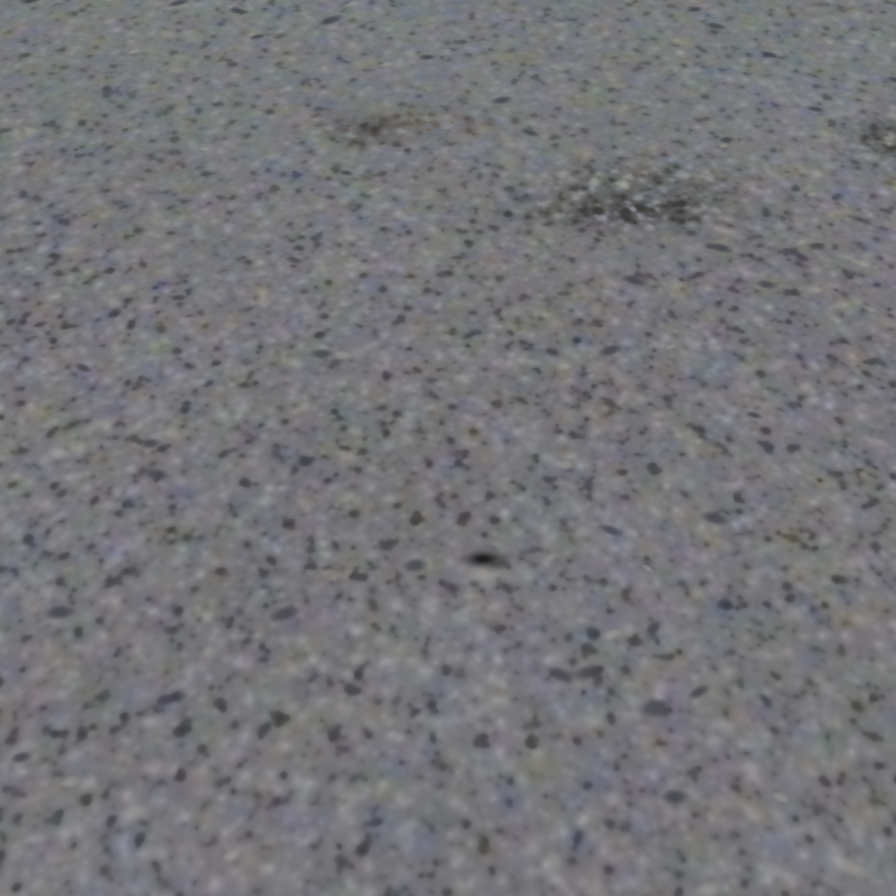
This texture is drawn by a three.js fragment shader. Its source:

```glsl
varying vec2 vUv;

vec3 hash3(vec2 p, float seed) {
  vec3 q = vec3(dot(p, vec2(127.1, 311.7)), dot(p, vec2(269.5, 183.3)), dot(p, vec2(419.2, 371.9)));
  return fract(sin(q + seed * 17.3) * 43758.545);
}

// Perspective ground plane: cells shrink and flatten towards the top
vec2 groundPlane(vec2 uv, float horizon) {
  float depth = horizon / (horizon - uv.y);
  return vec2((uv.x - 0.5) * depth, horizon * depth);
}

// Cellular noise: one soft light or dark grain per cell
float grains(vec2 p, float seed) {
  vec2 cell = floor(p);
  float sum = 0.0;
  for (int j = -1; j <= 1; j++) {
    for (int i = -1; i <= 1; i++) {
      vec2 id = cell + vec2(float(i), float(j));
      vec3 h = hash3(id, seed);
      vec2 d = p - id - h.xy;
      sum += (h.z * 2.0 - 1.0) * exp(-5.0 * dot(d, d));
    }
  }
  return sum;
}

// Sparse flat stones, present in only a share of the cells
float flecks(vec2 p, float share, float radius, float seed) {
  vec2 cell = floor(p);
  float mask = 0.0;
  for (int j = -1; j <= 1; j++) {
    for (int i = -1; i <= 1; i++) {
      vec2 id = cell + vec2(float(i), float(j));
      vec3 h = hash3(id, seed);
      vec2 d = p - id - h.xy;
      d.y += d.x * (h.x - 0.5);
      float size = radius * (0.6 + 0.6 * h.y);
      float stone = 1.0 - smoothstep(size * 0.2, size, length(d * vec2(0.6, 1.0)));
      mask = max(mask, stone * step(h.z, share));
    }
  }
  return mask;
}

float blob(vec2 uv, vec2 center, vec2 radius) {
  vec2 d = (uv - center) / radius;
  return exp(-dot(d, d));
}

// Slow unevenness of the surface
float undulation(vec2 p) {
  return (sin(p.x * 9.0 + 2.0 * sin(p.y * 5.0)) + sin(p.y * 13.0 - p.x * 6.0 + 1.7)
    + sin(p.x * 21.0 + p.y * 17.0)) / 3.0;
}

void main() {
  const vec3 NEAR_GREY = vec3(0.455, 0.452, 0.468);
  const vec3 FAR_GREY = vec3(0.463, 0.474, 0.480);
  const vec3 WARM = vec3(0.022, 0.012, -0.024);
  const vec3 MAGENTA = vec3(0.012, -0.011, 0.010);
  const vec3 STAIN = vec3(0.235, 0.230, 0.220);
  const vec3 RUST = vec3(0.390, 0.340, 0.310);
  const vec3 DARK_STONE = vec3(0.250, 0.255, 0.290);
  const vec3 PALE_STONE = vec3(0.610, 0.600, 0.580);

  vec2 ground = groundPlane(vUv, 2.3);
  float distant = smoothstep(0.55, 1.0, vUv.y);

  // Aggregate, with a heavier tail on the dark side
  float coarse = grains(ground * 50.0, 1.0);
  float fine = grains(ground * 88.0 + 7.3, 2.0);
  float grit = coarse * 0.8 + fine * mix(0.5, 0.35, distant);
  float pits = smoothstep(0.22, 0.75, -grit);
  float contrast = mix(1.0, 0.72, distant);
  vec3 color = mix(NEAR_GREY, FAR_GREY, smoothstep(0.62, 0.95, vUv.y));
  color += contrast * (0.105 * grit - 0.065 * pits) + 0.010 * undulation(vUv) + 0.006;

  // Blurred colour variation
  color += WARM * grains(ground * 27.0, 3.0) + MAGENTA * grains(ground * 22.0, 4.0);
  color += WARM * 0.2 * undulation(vUv.yx + 0.4);

  // Scattered stones
  color = mix(color, DARK_STONE, 0.75 * flecks(ground * 13.0, 0.07, 0.19, 5.0));
  color = mix(color, PALE_STONE, 0.60 * flecks(ground * 15.0, 0.05, 0.16, 6.0));

  // Damp and rusty patches, broken up by the grain
  float damp = blob(vUv, vec2(0.70, 0.765), vec2(0.105, 0.018));
  damp += 0.5 * blob(vUv, vec2(0.72, 0.80), vec2(0.09, 0.018));
  damp += 0.7 * blob(vUv, vec2(1.0, 0.845), vec2(0.045, 0.022));
  damp += 0.6 * blob(vUv, vec2(0.41, 0.855), vec2(0.045, 0.014));
  float rust = blob(vUv, vec2(0.46, 0.862), vec2(0.10, 0.016));
  color = mix(color, RUST, rust * smoothstep(-0.1, 0.5, fine - coarse) * 0.6);
  color = mix(color, STAIN, clamp(damp * (0.60 - 1.1 * grit), 0.0, 0.9));

  // Small hole with a pale lip below it
  color = mix(color, PALE_STONE, 0.8 * blob(vUv, vec2(0.54, 0.359), vec2(0.023, 0.010)));
  color = mix(color, vec3(0.10), 0.95 * blob(vUv, vec2(0.54, 0.376), vec2(0.019, 0.007)));

  gl_FragColor = vec4(color, 1.0);
}
```
